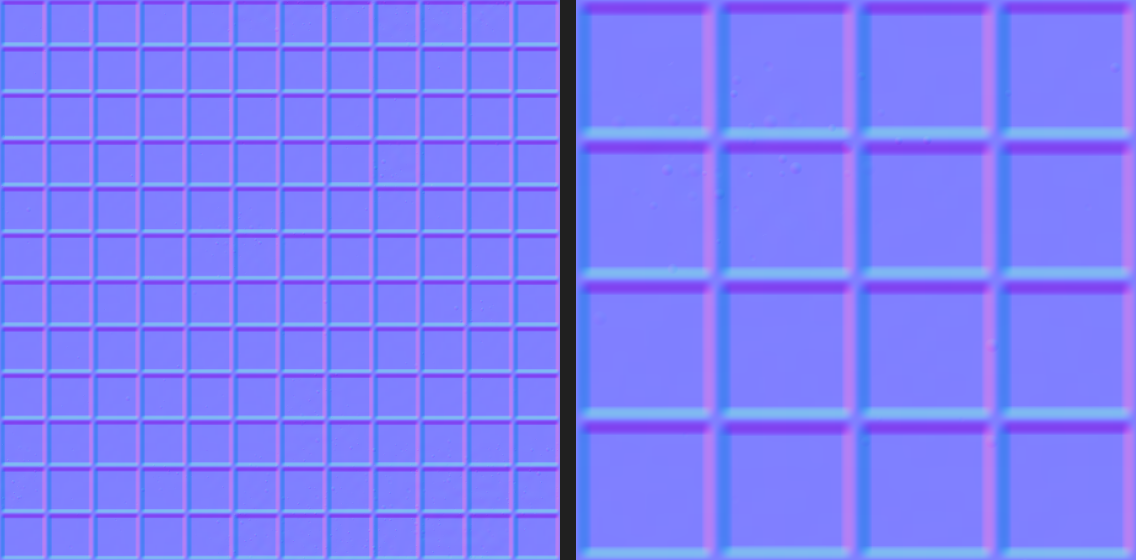
Left: the whole. Right: its middle third, enlarged.
This texture map is drawn by a Shadertoy shader. Its source:

```glsl
// Tangent-space normal map of a 12 by 12 grid of square tiles with soft bevels.
// Slopes of the bevels, faint undulation and patches of small specks are added
// up and turned into a normal; all noise wraps at the canvas edges.

const float TILES = 12.0;
const vec2 WIDTH_LOW = vec2(0.118, 0.104);    // left and bottom bevels, in tiles
const vec2 WIDTH_HIGH = vec2(0.108, 0.114);   // right and top bevels
const vec2 SLOPE_LOW = vec2(0.47, 0.51);
const vec2 SLOPE_HIGH = vec2(0.47, 0.54);

// Integer hash of a lattice cell, three values in 0..1
vec3 hash3(vec2 cell, uint seed) {
    uvec3 v = uvec3(uvec2(cell), seed) * 1664525u + 1013904223u;
    v.x += v.y * v.z;
    v.y += v.z * v.x;
    v.z += v.x * v.y;
    v ^= v >> 16u;
    v.x += v.y * v.z;
    v.y += v.z * v.x;
    v.z += v.x * v.y;
    return vec3(v >> 8u) / 16777216.0;
}

// Value noise that repeats after a whole number of cells
float wrapNoise(vec2 uv, float period, uint seed) {
    vec2 p = uv * period;
    vec2 i = floor(p);
    vec2 f = p - i;
    f = f * f * (3.0 - 2.0 * f);
    vec2 lo = mod(i, period);
    vec2 hi = mod(i + 1.0, period);
    float a = hash3(lo, seed).x;
    float b = hash3(vec2(hi.x, lo.y), seed).x;
    float c = hash3(vec2(lo.x, hi.y), seed).x;
    float d = hash3(hi, seed).x;
    return mix(mix(a, b, f.x), mix(c, d, f.x), f.y);
}

// Slope of a raised tile, fading where the joints cross
vec2 bevelSlope(vec2 uv, float tiles) {
    vec2 p = uv * tiles;
    vec2 f = fract(p);
    vec3 rnd = hash3(mod(floor(p), tiles), 3u);
    vec2 side = step(0.5, f);
    vec2 width = mix(WIDTH_LOW, WIDTH_HIGH, side) * mix(0.96, 1.04, rnd.z);
    vec2 strength = mix(SLOPE_LOW, SLOPE_HIGH, side) * mix(vec2(0.96), vec2(1.04), rnd.xy);
    vec2 t = clamp(min(f, 1.0 - f) / width, 0.0, 1.0);
    vec2 profile = t * t * (3.0 - 2.0 * t);
    vec2 ramp = 4.0 * t * (1.0 - t) * (1.0 - 2.0 * side);
    return strength * ramp * profile.yx;
}

// Slope of small round bumps and pits, at most one in each cell
vec2 speckSlope(vec2 uv, float cells, float density, uint seed) {
    vec2 p = uv * cells;
    vec2 cell = mod(floor(p), cells);
    vec3 place = hash3(cell, seed);
    vec3 look = hash3(cell, seed + 1u);
    float radius = mix(0.18, 0.34, look.x);
    vec2 offset = (fract(p) - mix(vec2(0.35), vec2(0.65), place.xy)) / radius;
    float falloff = max(1.0 - dot(offset, offset), 0.0);
    float height = (look.y - 0.35) * 0.5;
    return step(place.z, density) * height * offset * falloff;
}

// Gentle unevenness of the surface, by central differences
vec2 undulationSlope(vec2 uv, float period, float strength) {
    vec2 e = vec2(0.2 / period, 0.0);
    float dx = wrapNoise(uv + e.xy, period, 21u) - wrapNoise(uv - e.xy, period, 21u);
    float dy = wrapNoise(uv + e.yx, period, 21u) - wrapNoise(uv - e.yx, period, 21u);
    return strength * vec2(dx, dy);
}

void mainImage(out vec4 fragColor, in vec2 fragCoord) {
    vec2 uv = fragCoord / iResolution.xy;

    // Tile bevels
    vec2 slope = bevelSlope(uv, TILES);

    // Wear gathers in a few patches
    float patches = smoothstep(0.52, 0.85, wrapNoise(uv, 7.0, 11u));
    slope += undulationSlope(uv, 72.0, 0.008 + 0.05 * patches);
    for (int layer = 0; layer < 2; layer++) {
        float cells = 104.0 - 36.0 * float(layer);
        slope += speckSlope(uv, cells, 0.01 + 0.22 * patches, 31u + 7u * uint(layer));
    }

    // Normal with the green channel pointing down, packed into 0..1
    vec3 normal = normalize(vec3(-slope.x, slope.y, 1.0));
    fragColor = vec4(normal * 0.5 + 0.5, 1.0);
}
```
